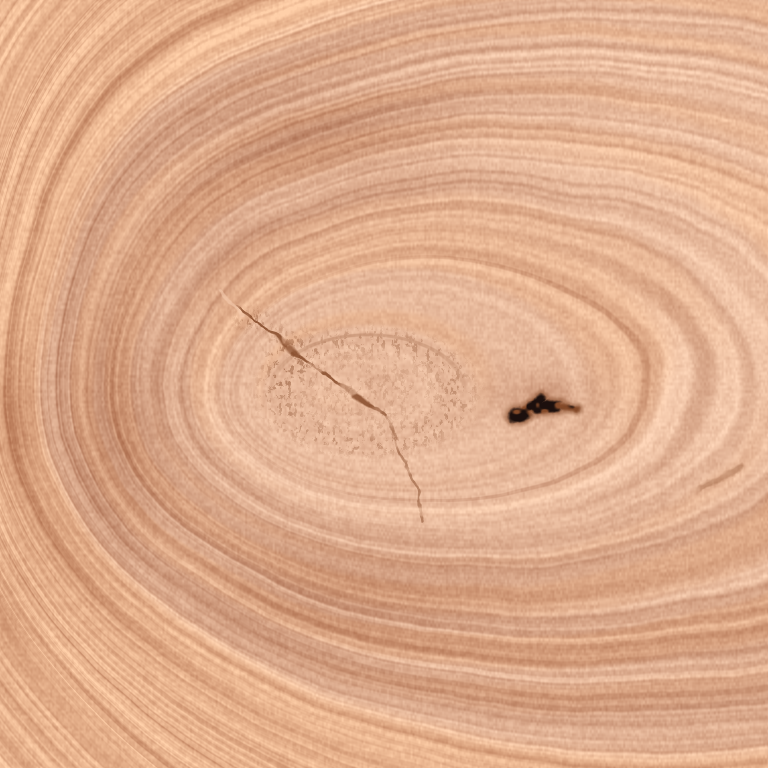
A three.js fragment shader for this texture:

```glsl
#define PITH vec2(0.428, 0.490)
#define DRIFT 0.95
#define UPPER_STRETCH 1.20
#define RING_WARP 0.016
#define LIGHT_WOOD vec3(0.965, 0.800, 0.685)
#define DARK_WOOD vec3(0.670, 0.430, 0.315)
#define GOLD_TINT vec3(1.010, 0.965, 0.890)
#define BARK_BROWN vec3(0.520, 0.290, 0.160)
#define CHAR vec3(0.110, 0.060, 0.050)
varying vec2 vUv;

float hash(vec2 p) { return fract(sin(dot(p, vec2(127.1, 311.7))) * 43758.5453); }

float noise(vec2 p) {
  vec2 i = floor(p), f = fract(p);
  f = f * f * (3.0 - 2.0 * f);
  return mix(mix(hash(i), hash(i + vec2(1, 0)), f.x),
             mix(hash(i + vec2(0, 1)), hash(i + vec2(1, 1)), f.x), f.y);
}

float fbm(vec2 p) {
  float sum = 0.0;
  for (int i = 1; i < 5; i++) {
    sum += noise(p) * exp2(-float(i));
    p = p * 2.03 + 17.3;
  }
  return sum;
}

float segment(vec2 p, vec2 a, vec2 b) {
  vec2 d = b - a;
  return length(p - a - d * clamp(dot(p - a, d) / dot(d, d), 0.0, 1.0));
}

float line(float dist, float width) { return 1.0 - smoothstep(width * 0.3, width, dist); }

float spot(vec2 p, vec2 center, vec2 size) {
  vec2 d = (p - center) / size;
  return exp(-dot(d, d));
}

// Size of the off-centre ellipse through p; growth drifts to the right
float ringRadius(vec2 p) {
  vec2 d = p - PITH;
  if (d.y > 0.0) d.y /= UPPER_STRETCH;
  float r = 0.2;
  for (int i = 0; i < 6; i++) {
    float a = 2.0 - 0.54 * min(r, 0.8);
    float q = a * a - DRIFT * DRIFT;
    float kd = DRIFT * d.x;
    r = (sqrt(kd * kd + q * (d.x * d.x + a * a * d.y * d.y)) - kd) / q;
  }
  return r * (1.0 - 0.12 * spot(p, vec2(0.12, 0.90), vec2(0.24)));
}

// Ring streaks that change slowly along their length
float streak(float r, vec2 p, float freq) {
  return noise(vec2(r * freq, freq * 0.37) + p * vec2(2.0, 2.5)) - 0.5;
}

// Broad shading: brown heartwood, fading to the upper right
float broadTone(vec2 p, float r, float outer) {
  float side = 1.0 - 0.7 * smoothstep(0.4, 0.9, p.x) * smoothstep(0.12, 0.5, p.y);
  float heart = smoothstep(0.14, 0.28, r) * (1.0 - 0.8 * outer);
  float tone = 0.16 + heart * side * (0.20 + 0.07 * cos(r * 55.6 - 11.7));
  tone += 0.22 * spot(p, vec2(0.42, 0.82), vec2(0.16, 0.07));
  tone += 0.14 * spot(p, vec2(0.28, 0.70), vec2(0.10, 0.09));
  tone += 0.24 * spot(p, vec2(0.14, 0.44), vec2(0.07, 0.18));
  tone += 0.14 * spot(p, vec2(0.45, 0.22), vec2(0.20, 0.07));
  tone += 0.16 * spot(p, vec2(0.02, 0.25), vec2(0.06, 0.10));
  tone += 0.26 * spot(p, vec2(0.02, 0.45), vec2(0.035, 0.09));
  tone -= 0.10 * spot(p, vec2(0.94, 0.48), vec2(0.08, 0.16));
  return tone + 0.30 * spot(p, vec2(0.705, 0.485), vec2(0.055, 0.030));
}

// Growth rings from wide to fine, with fibre grain
float ringTone(vec2 p, float r, float outer) {
  float detail = 0.4 + 0.6 * smoothstep(0.10, 0.17, r);
  float tone = detail * (0.16 * streak(r, p, 28.0) + 0.24 * streak(r, p, 65.0)
                       + 0.34 * streak(r, p, 150.0) + 0.32 * streak(r, p, 270.0));
  tone += 0.07 * sin(r * 92.0 + 3.0 * noise(p * 4.0)) * outer;
  tone += 0.22 * spot(vec2(r, p.x), vec2(0.545, 0.0), vec2(0.020, 0.3));
  tone -= 0.20 * line(abs(r - 0.475), 0.009) + 0.10 * line(abs(r - 0.178), 0.006);
  tone += 0.30 * line(abs(r - 0.143), 0.003) * (0.3 + 0.7 * smoothstep(0.35, 0.8, p.x));
  tone += 0.20 * (noise(p * vec2(390.0, 210.0)) - 0.5);
  return tone + 0.12 * (noise(p * vec2(110.0, 300.0)) - 0.5);
}

void main() {
  vec2 p = vUv;
  float r = ringRadius(p);
  r += RING_WARP * (fbm(p * 7.0) - 0.47) * smoothstep(0.0, 0.2, r);
  float outer = smoothstep(0.455, 0.49, r);
  float tone = broadTone(p, r, outer) + ringTone(p, r, outer);
  vec3 color = mix(LIGHT_WOOD, DARK_WOOD, clamp(tone, -0.1, 1.15));
  float gold = 0.5 * smoothstep(0.4, 0.8, noise(vec2(r * 45.0, 3.0) + p * 3.0));
  color *= mix(vec3(1.0), GOLD_TINT, max(0.75 * outer, gold));
  // Pores around the inner ring and beside the crack
  float inner = length((p - vec2(0.479, 0.490)) / vec2(1.7, 1.0));
  float zone = 0.7 * exp(-pow((inner - 0.069) / 0.015, 2.0)) + 0.35 * line(inner, 0.08);
  zone += spot(p, vec2(0.375, 0.535), vec2(0.025, 0.035)) + spot(p, vec2(0.33, 0.583), vec2(0.020, 0.014));
  float pores = smoothstep(0.50, 0.66, fbm(p * vec2(260.0, 180.0))) * min(zone, 1.0);
  pores = max(pores, 0.5 * line(abs(inner - 0.074), 0.003) * smoothstep(0.47, 0.55, p.y));
  color = mix(color, BARK_BROWN, 0.45 * pores);
  // Crack, opening near the pith and thin below
  vec2 w = p + 0.012 * (vec2(fbm(p * 50.0), fbm(p * 50.0 + 9.0)) - 0.47);
  vec2 bend = vec2(0.371, 0.551), heel = vec2(0.501, 0.460), kink = vec2(0.544, 0.362);
  float upper = min(segment(w, vec2(0.306, 0.603), bend), segment(w, bend, heel));
  float lower = min(segment(w, heel, kink), segment(w, kink, vec2(0.549, 0.323)));
  float opening = spot(p, vec2(0.465, 0.475), vec2(0.025)) + spot(p, vec2(0.375, 0.548), vec2(0.02));
  float broken = 0.35 + 0.5 * smoothstep(0.3, 0.6, noise(p * 75.0));
  color = mix(color, LIGHT_WOOD, 0.6 * line(segment(w, vec2(0.285, 0.62), vec2(0.315, 0.59)), 0.004));
  color = mix(color, BARK_BROWN, broken * line(upper, 0.0026 + 0.004 * opening));
  color = mix(color, BARK_BROWN, 0.6 * broken * line(lower, 0.0026));
  // Faint split on the right
  float split = line(segment(w, vec2(0.83, 0.322), vec2(0.965, 0.390)), 0.006);
  color = mix(color, BARK_BROWN, 0.4 * split * smoothstep(0.35, 0.6, noise(p * 28.0)));
  // Charred knot with a tapering tail
  float knot = length((w - vec2(0.676, 0.459)) / vec2(1.2, 0.9)) - 0.011;
  knot = min(knot, segment(w, vec2(0.682, 0.465), vec2(0.705, 0.480)) - 0.005);
  knot = min(knot, segment(w, vec2(0.698, 0.468), vec2(0.722, 0.470)) - 0.008);
  knot = min(knot, segment(w, vec2(0.715, 0.472), vec2(0.750, 0.466)) - 0.003);
  color = mix(color, BARK_BROWN, 0.6 * (1.0 - smoothstep(0.0, 0.010, knot)));
  vec3 burnt = mix(CHAR, BARK_BROWN, smoothstep(0.45, 0.75, noise(p * 110.0) + 2.0 * (p.x - 0.70)));
  gl_FragColor = vec4(mix(color, burnt, 1.0 - smoothstep(-0.002, 0.003, knot)), 1.0);
}
```
